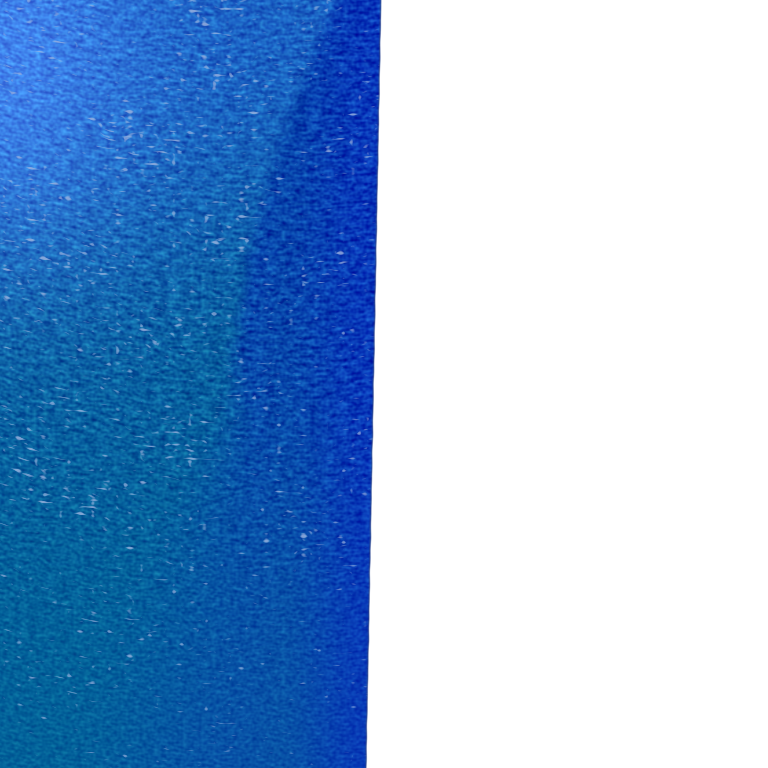
This texture is drawn by a Shadertoy shader. Its source:

```glsl
// A sheet of rippled blue water, cut by a nearly vertical edge against white.
// Smooth colour gradients carry a curved shade boundary; stretched gradient
// noise adds the ripples, the fine grain and the scattered pale glints.

vec2 randomGradient(vec2 cell) {
    vec3 p = fract(cell.xyx * vec3(0.1031, 0.1030, 0.0973));
    p += dot(p, p.yzx + 33.33);
    float angle = 6.2832 * fract((p.x + p.y) * p.z);
    return vec2(cos(angle), sin(angle));
}

float gradientNoise(vec2 p) {
    vec2 i = floor(p), f = fract(p);
    vec2 u = f * f * f * (f * (f * 6.0 - 15.0) + 10.0);
    float a = dot(randomGradient(i), f);
    float b = dot(randomGradient(i + vec2(1, 0)), f - vec2(1, 0));
    float c = dot(randomGradient(i + vec2(0, 1)), f - vec2(0, 1));
    float d = dot(randomGradient(i + vec2(1, 1)), f - vec2(1, 1));
    return mix(mix(a, b, u.x), mix(c, d, u.x), u.y);
}

// Left border of the deep band: bends right above, drifts left below.
float shadeBoundary(float y) {
    float rise = max(y - 0.45, 0.0) / 0.55;
    return 0.305 + 0.135 * rise * rise - 0.275 * max(0.45 - y, 0.0);
}

vec3 waterBase(vec2 uv) {
    // Open water, teal below and lighter blue above
    vec3 water = mix(vec3(0.01, 0.38, 0.60), vec3(0.03, 0.37, 0.62), smoothstep(0.1, 0.6, uv.y));
    water = mix(water, vec3(0.10, 0.38, 0.76), smoothstep(0.5, 0.98, uv.y));
    // Soft glow in the upper left
    vec2 glow = (uv - vec2(0.0, 0.93)) / vec2(0.19, 0.27);
    water = mix(water, vec3(0.28, 0.54, 0.96), 0.85 * exp(-dot(glow, glow)));

    // Deep band beside the cut, darkest towards the upper right
    vec3 deep = mix(vec3(0.03, 0.32, 0.65), vec3(0.03, 0.27, 0.67), smoothstep(0.1, 0.7, uv.y));
    deep = mix(deep, vec3(0.03, 0.19, 0.74), 0.75 * smoothstep(0.36, 0.49, uv.x));
    float blur = mix(0.13, 0.014, smoothstep(0.1, 0.6, uv.y));
    float border = shadeBoundary(uv.y) + 0.008 * gradientNoise(uv * vec2(12, 70));
    return mix(water, deep, smoothstep(-blur, blur, uv.x - border));
}

void mainImage(out vec4 fragColor, in vec2 fragCoord) {
    vec2 uv = fragCoord / iResolution.xy;
    vec3 color = waterBase(uv);

    // Ripples lean down to the right, most of all at the left
    vec2 flow = uv;
    flow.y += 0.22 * uv.x - 0.28 * uv.x * uv.x + 0.006 * gradientNoise(uv * 11.0);
    float height = smoothstep(0.0, 0.6, uv.y);
    float ripple = gradientNoise(flow * vec2(55, 170));
    float grain = gradientNoise(uv * vec2(210, 235) + 37.0);
    float fine = gradientNoise(flow * vec2(110, 250) + 91.0);
    color += vec3(0.05, 0.12, 0.09) * ripple * mix(0.35, 1.3, height);
    color += vec3(0.06, 0.15, 0.08) * (grain + fine) * mix(0.6, 0.9, height);

    // Glints: long dashes above, shorter flecks below
    float patches = gradientNoise(uv * vec2(9, 13) + 5.0);
    float dash = gradientNoise(flow * vec2(62, 185) + 13.0) + 0.22 * patches;
    float fleck = gradientNoise(flow * vec2(95, 150) + 71.0) + 0.22 * patches;
    float low = 0.06 * smoothstep(0.4, 0.0, uv.y);
    float band = 0.04 * smoothstep(-0.03, 0.05, uv.x - shadeBoundary(uv.y));
    float glint = smoothstep(0.34, 0.62, dash - low - band);
    glint = max(glint, 0.85 * smoothstep(0.37, 0.62, fleck - low - 1.5 * band));
    color = mix(color, vec3(0.62, 0.71, 0.88), 0.8 * glint);

    // Cut edge with a thin grey rim, then plain white
    float cut = uv.x - mix(0.477, 0.4965, uv.y) - 0.0008 * gradientNoise(vec2(3.0, uv.y * 45.0));
    float soft = max(0.0012, 0.8 / iResolution.x);
    color = mix(color, vec3(0.24, 0.30, 0.46), 0.6 * smoothstep(-0.003, 0.0, cut));
    color = mix(color, vec3(1), smoothstep(-soft, soft, cut));
    fragColor = vec4(clamp(color, 0.0, 1.0), 1.0);
}
```
